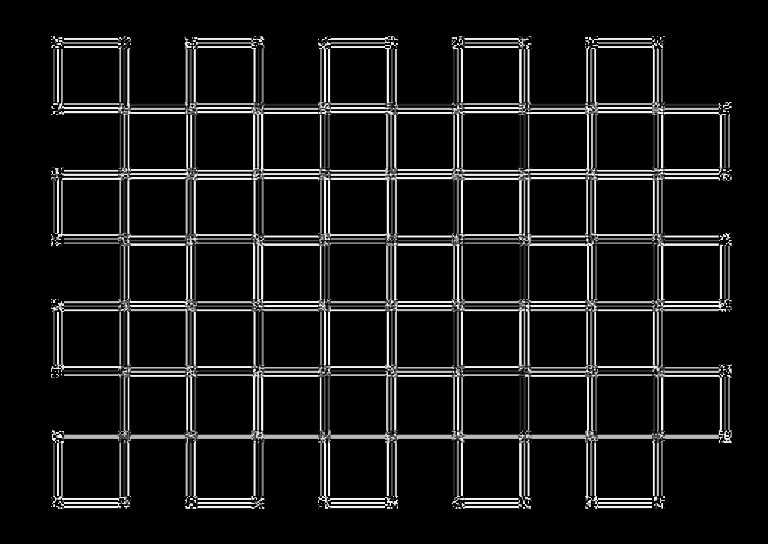
Give the GLSL for this pattern, as a WebGL 1 fragment shader.

```glsl
precision highp float;
// Outlined checkerboard of triple hairlines with speckled joints on black.

uniform vec2 u_resolution;

#define GRID vec2(10.0, 7.0)         // columns and rows
#define ORIGIN vec2(0.1060, 0.0765)  // lower left node, in canvas heights
#define CELL vec2(0.1227, 0.1207)    // cell size, in canvas heights
#define HAIR 0.00276                 // hairline thickness, in canvas heights
#define SPREAD 2.7                   // stripe spacing, in hairlines
#define JOINT 4.3                    // half size of a joint, in hairlines
#define SOLID_ROW 1.0                // horizontal line drawn as one grey bar
#define WHITE 0.96

float hash(vec2 p) {
  return fract(sin(dot(p, vec2(127.1, 311.7))) * 43758.5453);
}

// 1 for a checker square inside the board, else 0
float filled(vec2 c) {
  vec2 inside = step(vec2(-0.5), c) * step(c, GRID - 0.5);
  return inside.x * inside.y * (1.0 - mod(c.x + c.y, 2.0));
}

float band(float d, float halfWidth, float aa) {
  return 1.0 - smoothstep(halfWidth - aa, halfWidth + aa, abs(d));
}

// Uneven grey steps from dark to white
float greyStep(float h) {
  if (h < 0.12) return 0.17;
  if (h < 0.32) return 0.35;
  if (h < 0.52) return 0.51;
  if (h < 0.72) return 0.75;
  return WHITE;
}

// Three stripes across an edge; d grows toward the filled square
float stripes(float d, vec2 seed, float aa) {
  float shift = (hash(seed + 3.7) - 0.5) * 1.2;
  float v = 0.0;
  for (int k = 0; k < 3; k++) {
    float n = float(k) - 1.0;
    float h = hash(seed + vec2(n * 7.3, 11.9));
    float level = greyStep(k == 2 ? 0.45 + 0.9 * h : h);
    float width = mix(0.5, 0.8, hash(seed + vec2(5.1, n * 3.1)));
    v = max(v, level * band(d - n * SPREAD - shift, width, aa));
  }
  return v;
}

// Fine speckle with softened texel edges
float speckle(vec2 p) {
  vec2 i = floor(p);
  vec2 f = smoothstep(0.2, 0.8, fract(p));
  float n = mix(mix(hash(i), hash(i + vec2(1.0, 0.0)), f.x),
                mix(hash(i + vec2(0.0, 1.0)), hash(i + 1.0), f.x), f.y);
  return WHITE * smoothstep(0.42, 0.8, n);
}

void main() {
  vec2 p = gl_FragCoord.xy / u_resolution.y;
  float aa = 0.5 / (u_resolution.y * HAIR);
  vec2 g = (p - ORIGIN) / CELL;
  vec2 cell = floor(g);
  vec2 node = floor(g + 0.5);
  vec2 d = (g - node) * CELL / HAIR;

  // Vertical edges
  float before = filled(vec2(node.x - 1.0, cell.y));
  float after = filled(vec2(node.x, cell.y));
  float side = after - before;
  float v = abs(side) * stripes(d.x * side, vec2(node.x, side), aa);

  // Horizontal edges
  before = filled(vec2(cell.x, node.y - 1.0));
  after = filled(vec2(cell.x, node.y));
  side = after - before;
  float across = stripes(d.y * side, vec2(node.y + 40.0, side), aa);
  if (abs(node.y - SOLID_ROW) < 0.5) across = 0.72 * band(d.y, 1.4, aa);
  v = max(v, abs(side) * across);

  // Joints: bare speckle on the rim, partly covered lines inside
  float touched = max(max(filled(node), filled(node - 1.0)),
                      max(filled(node - vec2(1.0, 0.0)), filled(node - vec2(0.0, 1.0))));
  vec2 inner = step(vec2(0.5), node) * step(node, GRID - 0.5);
  float cover = mix(0.95, 0.6, inner.x * inner.y);
  float joint = touched * band(max(abs(d.x), abs(d.y)), JOINT, aa);
  v = mix(v, speckle(p / HAIR), joint * cover);

  gl_FragColor = vec4(vec3(v), 1.0);
}
```
